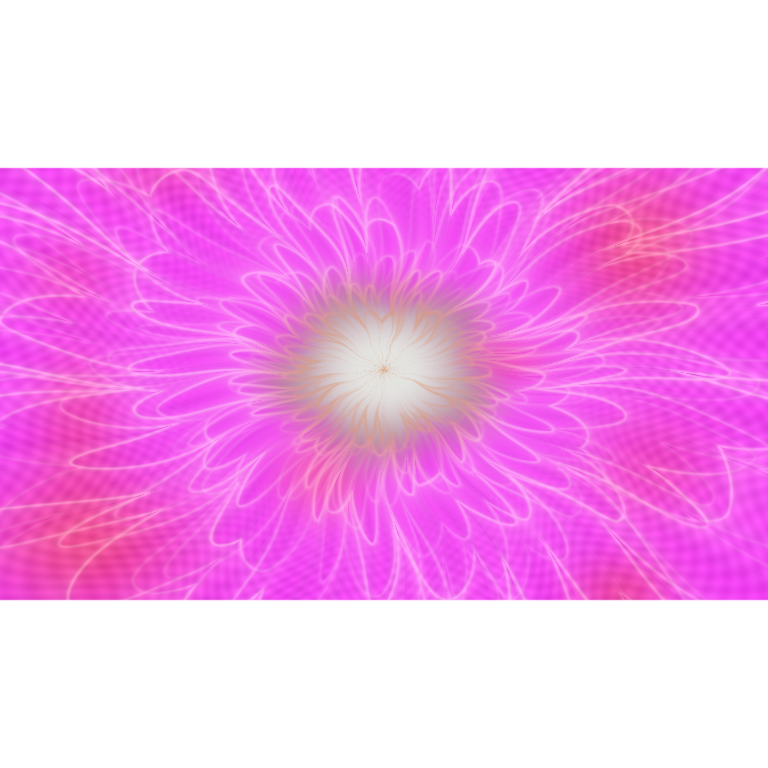
This background is drawn by a Shadertoy shader. Its source:

```glsl
// A wide magenta burst between two white bands, around a pale grey core.
// Nested jagged contours in polar space form petals with glowing rims;
// soft red patches, fine radial streaks and ripples add the texture.

#define CENTER vec2(0.500, 0.518)
#define BAND_HALF 0.2813
#define STRETCH vec2(0.86, 1.06)
#define LAYERS 12
#define INNER_RADIUS 0.075
#define LAYER_GROWTH 0.19
#define RIM_WIDTH 0.0022
#define RIM_GLOW 0.010
#define CORE_SIZE vec2(0.148, 0.118)

const float TAU = 6.2831853;
const vec3 MAGENTA = vec3(0.96, 0.25, 0.96);
const vec3 VIOLET = vec3(0.84, 0.20, 0.86);
const vec3 RED = vec3(0.91, 0.25, 0.46);
const vec3 RIM_PINK = vec3(1.00, 0.74, 0.97);
const vec3 RIM_TAN = vec3(0.86, 0.58, 0.43);
const vec3 TAUPE = vec3(0.70, 0.53, 0.61);
const vec3 PALE = vec3(0.89, 0.89, 0.88);

float hash(vec2 p) {
    p = fract(p * vec2(0.1031, 0.1137));
    p += dot(p, p.yx + 33.33);
    return fract((p.x + p.y) * p.x * 17.3);
}

// Log radius of a petal contour: one sharp inward tip per angular cell.
float contour(float angle, float layer) {
    float cells = 19.0 + floor(13.0 * hash(vec2(layer, 7.0)));
    float x = fract(angle / TAU + 0.37 * layer) * cells;
    float id = floor(x), t = x - id;
    float tip = 0.25 + 0.5 * hash(vec2(id, layer + 20.0));
    float ramp = t < tip ? t / tip : (1.0 - t) / (1.0 - tip);
    float depth = mix(0.08, 0.75, hash(vec2(id + 31.0, layer)));
    float sway = 0.13 * sin(3.0 * angle + layer * 2.1)
               + 0.09 * sin(7.0 * angle - layer * 1.3);
    return log(INNER_RADIUS) + LAYER_GROWTH * layer + sway
         + 0.24 - depth * ramp * ramp;
}

// Soft elliptical spot.
float spot(vec2 p, vec2 at, vec2 size) {
    vec2 d = (p - at) / size;
    return exp(-dot(d, d));
}

// Uneven fine rays, periodic in angle.
float streaks(float angle, float depth) {
    float s = sin(angle * 47.0 + 2.0 * sin(angle * 11.0) + depth * 2.0);
    s += sin(angle * 83.0 + 3.0 * sin(angle * 7.0) - depth * 3.0);
    return 0.5 + 0.25 * s;
}

float redness(vec2 p) {
    float r = 0.95 * spot(p, vec2(0.83, 0.68), vec2(0.085, 0.095));
    r += 0.95 * spot(p, vec2(0.11, 0.29), vec2(0.12, 0.085));
    r += 0.55 * spot(p, vec2(0.10, 0.45), vec2(0.055, 0.09));
    r += 0.70 * spot(p, vec2(0.81, 0.23), vec2(0.06, 0.045));
    r += 0.45 * spot(p, vec2(0.85, 0.39), vec2(0.08, 0.07));
    r += 0.35 * spot(p, vec2(0.09, 0.64), vec2(0.06, 0.05));
    r += 0.60 * spot(p, vec2(0.42, 0.38), vec2(0.055, 0.05));
    r += 0.45 * spot(p, vec2(0.66, 0.53), vec2(0.055, 0.03));
    r += 0.35 * spot(p, vec2(0.21, 0.77), vec2(0.08, 0.04));
    return min(r, 1.0);
}

vec3 burst(vec2 p) {
    vec2 q = (p - CENTER) * STRETCH;
    float r = max(length(q), 0.002);
    float depth = log(r);
    float angle = atan(q.y, q.x) + 0.035 * sin(depth * 6.0);

    // Base hue with red patches and fine rays
    float red = redness(p);
    float ray = streaks(angle, depth);
    vec3 col = mix(MAGENTA, VIOLET, 0.45 * ray);
    col = mix(col, RED, red * 0.85);

    // Grey core with a ragged boundary
    vec2 d = (p - CENTER) / CORE_SIZE;
    float reach = length(d) + 0.10 * sin(angle * 5.0 + 0.8)
                + 0.12 * (ray - 0.5) * smoothstep(0.3, 0.9, length(d));
    vec3 core = mix(PALE, TAUPE, smoothstep(0.20, 1.0, length(d)));
    col = mix(core, col, smoothstep(0.62, 1.30, reach));
    float outer = smoothstep(0.07, 0.17, r);
    vec3 rimColor = mix(RIM_TAN, RIM_PINK, outer);
    rimColor = mix(rimColor, vec3(1.0, 0.57, 0.62), red * 0.65);

    // Nested petals: fading fill behind each bright rim
    for (int i = 0; i < LAYERS; i++) {
        float layer = float(i);
        float edge = contour(angle, layer);
        float slope = (contour(angle + 0.004, layer)
                     - contour(angle - 0.004, layer)) / 0.008;
        float dist = (depth - edge) * r / sqrt(1.0 + slope * slope);
        float inside = smoothstep(-0.002, 0.002, dist);
        float vary = 0.5 + 0.5 * sin(angle * 9.0 + layer * 4.7);
        float fill = inside * exp(-max(depth - edge, 0.0) * 6.0);
        vec3 petal = mix(MAGENTA, vec3(1.0, 0.53, 0.97), vary);
        petal = mix(petal, RED, red * 0.75);
        col = mix(col, petal, fill * 0.30 * outer);
        float rim = 0.55 * exp(-pow(dist / RIM_WIDTH, 2.0))
                  + 0.24 * exp(-abs(dist) / RIM_GLOW) * outer;
        col = mix(col, rimColor, rim * mix(0.25, 0.85, vary));
    }

    // Beaded ripples crossing the rays
    float beads = sin(depth * 110.0 + 5.0 * sin(angle * 13.0))
                * sin(angle * 95.0 + 3.0 * sin(depth * 9.0));
    col += 0.035 * beads * smoothstep(0.16, 0.35, r);
    return clamp(col, 0.0, 1.0);
}

void mainImage(out vec4 fragColor, in vec2 fragCoord) {
    vec2 uv = fragCoord / iResolution.xy;
    float soft = 1.0 / iResolution.y;
    float band = 1.0 - smoothstep(-soft, soft, abs(uv.y - 0.5) - BAND_HALF);
    fragColor = vec4(mix(vec3(1.0), burst(uv), band), 1.0);
}
```
